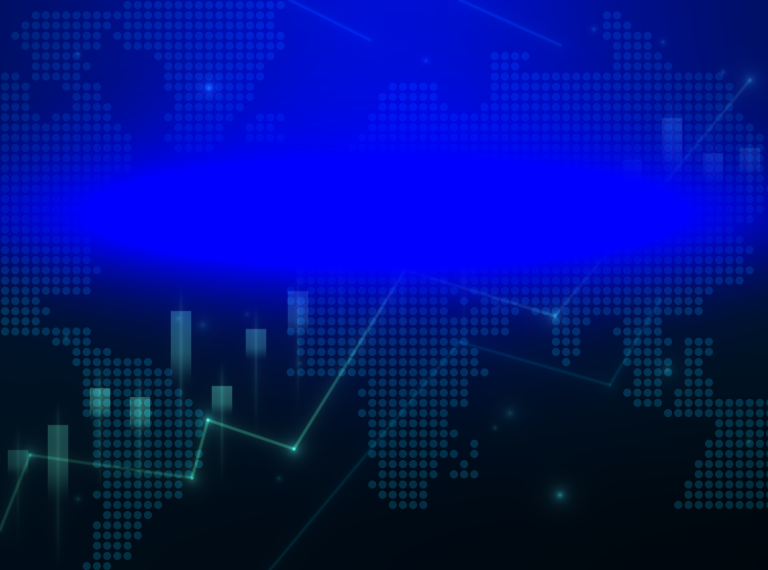
A WebGL 1 fragment shader for this background:

```glsl
precision highp float;
// Night-blue trading backdrop: a dotted world map, candlesticks and glowing
// trend lines, partly covered by a wide saturated blue ellipse of light.
// Layout space is 7.68 x 5.70 units with y running downwards.
uniform vec2 u_resolution;

float hash(vec2 p) {
  return fract(sin(dot(p, vec2(127.1, 311.7))) * 43758.5);
}

// 1 inside a trapezoid: top, bottom, then upper and lower (centre, half width)
float land(vec2 c, float top, float bottom, float x0, float w0, float x1, float w1) {
  float t = (c.y - top) / (bottom - top);
  vec2 span = mix(vec2(x0, w0), vec2(x1, w1), t);
  return step(abs(t - 0.5), 0.5) * step(abs(c.x - span.x), span.y);
}

float continents(vec2 c) {
  // North America with its bays
  float m = land(c, 0.1, 0.9, 0.75, 0.45, 0.35, 0.4) + land(c, 0.85, 1.75, 0.5, 0.55, 0.65, 0.75);
  m += land(c, 1.7, 3.0, 0.5, 0.7, 0.4, 0.5);
  m *= step(0.2, distance(c, vec2(0.5, 1.0))) * step(0.17, distance(c, vec2(0.2, 0.6)));
  m += land(c, 2.95, 3.4, 0.1, 0.25, 0.25, 0.25) + land(c, 3.25, 3.65, 0.6, 0.25, 1.0, 0.2);
  // Greenland and Iceland
  m += land(c, 0.0, 0.5, 2.05, 0.85, 1.95, 0.8) + land(c, 0.5, 1.55, 2.2, 0.55, 1.95, 0.22);
  m += land(c, 1.1, 1.4, 2.7, 0.2, 2.6, 0.2);
  // South America
  m += land(c, 3.6, 4.2, 1.25, 0.35, 1.45, 0.65) + land(c, 4.2, 5.0, 1.48, 0.62, 1.4, 0.4);
  m += land(c, 5.0, 5.7, 1.3, 0.35, 1.05, 0.12);
  // Africa and Madagascar
  m += land(c, 2.7, 3.75, 3.7, 0.75, 3.9, 0.95) + land(c, 3.7, 5.05, 4.18, 0.62, 4.0, 0.2);
  m += land(c, 4.35, 4.75, 4.75, 0.1, 4.65, 0.1);
  // Europe and Asia
  m += land(c, 0.85, 1.6, 4.1, 0.2, 4.2, 0.85) + land(c, 0.75, 1.9, 6.2, 1.1, 5.9, 1.9);
  m += land(c, 0.1, 0.8, 6.15, 0.15, 6.5, 0.35) + land(c, 0.5, 1.0, 5.1, 0.2, 5.0, 0.12);
  m += land(c, 1.9, 3.2, 5.9, 1.8, 6.2, 0.75) + land(c, 2.7, 3.4, 5.0, 0.4, 4.9, 0.15);
  m += land(c, 2.8, 3.7, 5.6, 0.3, 5.7, 0.08);
  // South-east islands, Japan and Australia
  m += land(c, 3.2, 4.1, 6.4, 0.25, 6.5, 0.15) + land(c, 3.4, 4.2, 7.0, 0.08, 6.9, 0.27);
  m += land(c, 2.4, 2.9, 7.45, 0.15, 7.25, 0.15) + land(c, 4.0, 5.05, 7.55, 0.3, 7.3, 0.55);
  return min(m, 1.0);
}

// Thin line with a soft halo
float beam(vec2 q, vec2 a, vec2 b) {
  vec2 ab = b - a;
  float d = distance(q, a + ab * clamp(dot(q - a, ab) / dot(ab, ab), 0.0, 1.0));
  return 0.6 * (1.0 - smoothstep(0.005, 0.025, d)) + 0.3 * exp(-d * 16.0);
}

float spark(vec2 q, vec2 at) {
  float d = distance(q, at);
  return 0.5 * exp(-d * 38.0) + 0.3 * exp(-d * 12.0);
}

// Body fading downwards, with a long faint wick
float candle(vec2 q, float x, float top, float h) {
  vec2 p = vec2(abs(q.x - x), q.y - top);
  float body = (1.0 - smoothstep(0.095, 0.11, p.x)) * smoothstep(-0.01, 0.01, p.y);
  body *= (1.0 - smoothstep(0.55, 1.1, p.y / h)) * (1.0 - 0.4 * p.y / h);
  float reach = smoothstep(-0.3, 0.0, p.y) * (1.0 - smoothstep(h, h + 0.85, p.y));
  return body + reach * (0.35 * exp(-p.x * 75.0) + 0.12 * exp(-p.x * 13.0));
}

void main() {
  vec2 uv = gl_FragCoord.xy / u_resolution;
  vec2 q = vec2(uv.x, 1.0 - uv.y) * vec2(7.68, 5.7);
  float dx = q.x - 3.85;

  // Navy floor and blue upper sky
  float shade = smoothstep(3.0, 5.7, q.y) * (0.5 + 0.5 * uv.x);
  vec3 color = mix(vec3(0.0, 0.075, 0.14), vec3(0.0, 0.025, 0.05), shade);
  float sky = 1.0 - smoothstep(1.2, 3.4, q.y);
  color = mix(color, vec3(0.0, 0.06, 0.32 + 0.5 * exp(-dx * dx * 0.13)), sky);

  // Dotted map with ragged coasts
  vec2 cell = floor(q / 0.102);
  vec2 center = (cell + 0.5) * 0.102;
  float dots = 1.0 - smoothstep(0.034, 0.047, distance(q, center));
  dots *= continents(center + vec2((hash(cell) - 0.5) * 0.16, 0.0));
  color += dots * mix(vec3(0.01, 0.14, 0.17), vec3(0.0, 0.08, 0.09), sky);

  // Candlesticks, dim ones last
  float bars = candle(q, 1.0, 3.88, 0.32) + candle(q, 1.4, 3.97, 0.36) + candle(q, 1.81, 3.11, 0.7);
  bars += candle(q, 2.22, 3.86, 0.28) + candle(q, 2.56, 3.29, 0.3) + candle(q, 2.98, 2.91, 0.45);
  bars += 0.7 * (candle(q, 0.58, 4.25, 0.75) + candle(q, 6.72, 1.18, 0.55));
  bars += 0.6 * (candle(q, 7.13, 1.53, 0.3) + candle(q, 7.5, 1.48, 0.28));
  bars += 0.5 * (candle(q, 0.18, 4.5, 0.25) + candle(q, 6.32, 1.6, 0.28));
  for (int i = 0; i < 3; i++) bars += 0.5 * candle(q, 3.4 + 0.62 * float(i), 2.4, 0.4);
  color += bars * vec3(0.15, 0.32, 0.25) * (1.0 - 0.35 * sky);

  // Main trend line through its nodes
  vec2 start = vec2(0.3, 4.55), dip = vec2(1.92, 4.78), knee = vec2(2.08, 4.2);
  vec2 low = vec2(2.94, 4.49), peak = vec2(4.05, 2.7), turn = vec2(5.55, 3.16), high = vec2(7.5, 0.8);
  float trend = 0.55 * (beam(q, vec2(0.0, 5.3), start) + beam(q, start, dip) + beam(q, turn, high));
  trend += beam(q, dip, knee) + beam(q, knee, low) + beam(q, low, peak) + 0.7 * beam(q, peak, turn);
  color += trend * vec3(0.13, 0.34, 0.23) * (1.0 - 0.3 * sky);

  // Fainter lines
  vec2 crest = vec2(4.6, 3.42), trough = vec2(6.1, 3.85), notch = vec2(5.6, 0.45);
  float faint = beam(q, vec2(2.7, 5.7), crest) + beam(q, crest, trough) + beam(q, trough, vec2(6.6, 3.0));
  faint += beam(q, vec2(2.9, 0.0), vec2(3.7, 0.4)) + beam(q, vec2(4.6, 0.0), notch);
  color += faint * vec3(0.0, 0.1, 0.11);

  // Node glows, sparkles and scattered dust
  float glow = spark(q, knee) + spark(q, low) + spark(q, turn) + spark(q, vec2(2.09, 0.88));
  glow += 0.6 * (spark(q, dip) + spark(q, start) + spark(q, high) + spark(q, vec2(6.67, 3.7)));
  glow += 1.2 * spark(q, vec2(5.6, 4.95)) + 0.5 * (spark(q, vec2(5.1, 4.13)) + spark(q, vec2(2.03, 3.25)));
  for (int i = 0; i < 20; i++) {
    vec2 at = vec2(hash(vec2(i, 3)), hash(vec2(i, 8))) * vec2(7.68, 5.0);
    glow += 0.35 * exp(-distance(q, at) * 50.0);
  }
  color += glow * vec3(0.14, 0.5, 0.5);

  // Saturated ellipse of light over everything
  float d = length(vec2(dx / 3.0, (q.y - 2.13) / 0.55));
  float veil = exp(-(1.1 + 0.08 * dx * dx) * max(d - 1.0, 0.0));
  gl_FragColor = vec4(mix(color, vec3(0.0, 0.0, 1.0), veil), 1.0);
}
```
